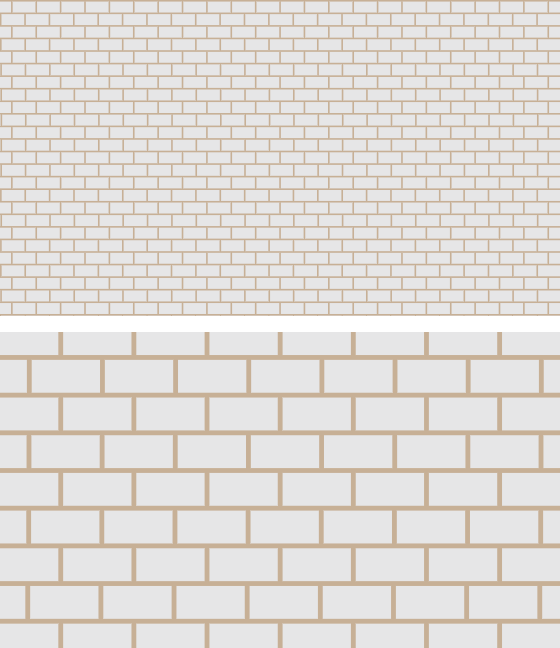
Top, the full canvas; bottom, a detail of the centre.
Write a Shadertoy shader that draws this pattern.

```glsl
#define BRICK_SIZE vec2(0.07716, 0.03975)
#define BED_OFFSET 0.096
#define EVEN_SHIFT 0.486
#define ODD_SHIFT 0.042
#define ODD_JITTER 0.03
#define JOINT_WIDTH 0.0051
#define BRICK_COLOR vec3(0.90, 0.90, 0.905)
#define GROUT_COLOR vec3(0.78, 0.69, 0.59)

float hash(float n) {
    return fract(sin(n * 12.9898) * 43758.5453);
}

// Distance to the nearest whole number
float toNearest(float x) {
    return abs(x - round(x));
}

// Smoothed coverage of a joint at distance d from its centre
float jointMask(float d) {
    return clamp((0.5 * JOINT_WIDTH - d) * iResolution.y + 0.5, 0.0, 1.0);
}

void mainImage(out vec4 fragColor, in vec2 fragCoord) {
    vec2 cell = fragCoord / iResolution.y / BRICK_SIZE;

    // Horizontal bed joints
    float course = cell.y - BED_OFFSET;
    float bed = jointMask(toNearest(course) * BRICK_SIZE.y);

    // Vertical joints, staggered on alternate rows
    float row = floor(course);
    float odd = mod(row, 2.0);
    float wobble = odd * (hash(row + 3.0) - 0.5) * ODD_JITTER;
    float along = cell.x - mix(EVEN_SHIFT, ODD_SHIFT, odd) - wobble;
    float head = jointMask(toNearest(along) * BRICK_SIZE.x);

    float grout = max(bed, head);
    fragColor = vec4(mix(BRICK_COLOR, GROUT_COLOR, grout), 1.0);
}
```
